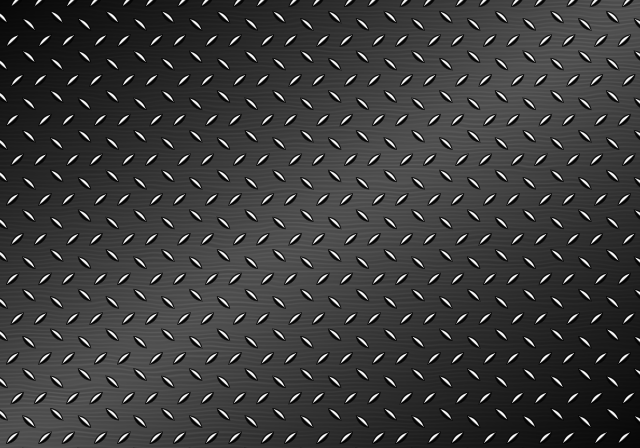
A Shadertoy shader for this texture:

```glsl
#define CELL vec2(0.1241, 0.08866)
#define FIRST_MARK vec2(0.0024, 0.0228)
#define PAIR_GAP 0.026
#define STAGGER 0.0082
#define TILT 0.75
#define RIM_SIZE vec2(0.0216, 0.0084)
#define PIT_SIZE vec2(0.0190, 0.0065)
#define GLINT_SIZE vec2(0.0158, 0.0030)
#define GLINT_SHIFT 0.0017
#define GLINT_BEND 5.0
#define GRAIN_LINES 105.0
#define GRAIN_DEPTH 0.11

vec2 hashGradient(vec2 cell) {
    vec2 h = vec2(dot(cell, vec2(127.1, 311.7)), dot(cell, vec2(269.5, 183.3)));
    return fract(sin(h) * 43758.5) * 2.0 - 1.0;
}

float gradientNoise(vec2 p) {
    vec2 i = floor(p), f = fract(p);
    vec2 u = f * f * f * (f * (f * 6.0 - 15.0) + 10.0);
    vec2 e = vec2(0.0, 1.0);
    float low = mix(dot(hashGradient(i), f),
                    dot(hashGradient(i + e.yx), f - e.yx), u.x);
    float high = mix(dot(hashGradient(i + e.xy), f - e.xy),
                     dot(hashGradient(i + e.yy), f - e.yy), u.x);
    return mix(low, high, u.y);
}

// Lens formed by two arcs; size holds half length and half width
float lensDistance(vec2 p, vec2 size) {
    float radius = dot(size, size) / (2.0 * size.y);
    return length(vec2(p.x, abs(p.y) + radius - size.y)) - radius;
}

float coverage(float d, float pixel) {
    return smoothstep(0.75 * pixel, -0.75 * pixel, d);
}

// Diagonal sheen, brightest between the lower left and upper right corners
float sheen(vec2 uv) {
    float t = uv.x - uv.y;
    float a = sqrt(t * t + 0.005);
    return max(0.343 - 0.38 * a + 0.065 * a * a, 0.012);
}

// Thin wavy light lines over faint uneven streaks
float brushedGrain(vec2 p) {
    float warp = 0.013 * gradientNoise(p * vec2(7.0, 11.0))
               + 0.005 * gradientNoise(p * vec2(16.0, 30.0) + 7.0);
    float y = p.y + warp;
    float wave = 0.5 + 0.5 * sin(6.2832 * GRAIN_LINES * y);
    float line = wave * wave - 0.375;
    float strength = 1.3 + 2.0 * gradientNoise(vec2(p.x * 5.0, y * 50.0));
    float streak = gradientNoise(vec2(p.x * 3.0, y * 140.0) + 31.0);
    return line * strength + 0.6 * streak;
}

// Nearest mark of one kind, turned so that x runs along its length
vec2 markSpace(vec2 p, int kind) {
    float side = kind % 2 == 0 ? -1.0 : 1.0;
    bool rising = kind < 2;
    vec2 offset = rising ? vec2(side * PAIR_GAP, 0.0)
                         : vec2(0.25 * CELL.x * (side + 1.0), side * STAGGER - 0.5 * CELL.y);
    vec2 q = p - offset - FIRST_MARK;
    float row = floor(q.y / CELL.y + 0.5);
    q.y -= row * CELL.y;
    q.x -= 0.5 * CELL.x * mod(row, 2.0);
    q.x -= CELL.x * floor(q.x / CELL.x + 0.5);
    if (!rising) q.x = -q.x;
    float c = cos(TILT), s = sin(TILT);
    return vec2(c * q.x + s * q.y, c * q.y - s * q.x);
}

void mainImage(out vec4 fragColor, in vec2 fragCoord) {
    float pixel = 1.0 / iResolution.y;
    vec2 p = fragCoord * pixel;
    float metal = sheen(fragCoord / iResolution.xy);
    float shade = metal * (1.0 + GRAIN_DEPTH * brushedGrain(p));

    // Raised treads: soft dark rim, black pit, bright curved upper face
    for (int kind = 0; kind < 4; kind++) {
        vec2 q = markSpace(p, kind);
        float rim = smoothstep(0.0006, -0.0016, lensDistance(q, RIM_SIZE));
        float pit = coverage(lensDistance(q, PIT_SIZE), pixel);
        vec2 g = vec2(q.x, q.y - GLINT_SHIFT + GLINT_BEND * q.x * q.x);
        float glint = coverage(lensDistance(g, GLINT_SIZE), pixel);
        float face = mix(0.5, 0.98, smoothstep(-GLINT_SIZE.y, -0.1 * GLINT_SIZE.y, g.y));
        shade = mix(shade, metal * 0.5, rim);
        shade = mix(shade, 0.015, pit);
        shade = mix(shade, face, glint);
    }
    fragColor = vec4(vec3(shade), 1.0);
}
```
